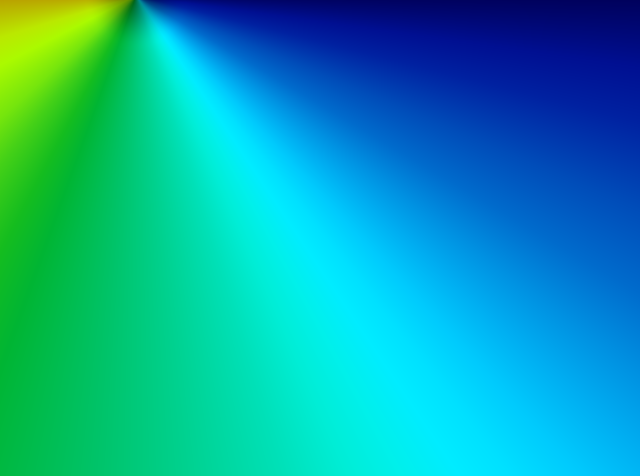
Reproduce this background procedurally as a WebGL 1 fragment shader.

```glsl
precision highp float;

uniform vec2 u_resolution;

#define APEX vec2(0.213, 1.009)
#define ASPECT 1.347
#define SHADE_RADIUS 0.11
#define SHADE_FLOOR 0.55

// Blends towards the next colour between two angles in degrees
vec3 sweep(vec3 base, vec3 next, float from, float to, float angle) {
    return mix(base, next, clamp((angle - from) / (to - from), 0.0, 1.0));
}

// Fan of colour, from the right edge clockwise to the left edge
vec3 fanColor(float a) {
    // Navy to azure
    vec3 c = vec3(0.0, 0.0, 0.35);
    c = sweep(c, vec3(0.0, 0.06, 0.57), 0.0, 8.0, a);
    c = sweep(c, vec3(0.0, 0.13, 0.63), 8.0, 14.0, a);
    c = sweep(c, vec3(0.0, 0.30, 0.725), 14.0, 23.0, a);
    c = sweep(c, vec3(0.0, 0.42, 0.80), 23.0, 30.5, a);
    c = sweep(c, vec3(0.0, 0.57, 0.885), 30.5, 37.0, a);
    c = sweep(c, vec3(0.0, 0.68, 0.945), 37.0, 42.0, a);
    // Cyan ridge
    c = sweep(c, vec3(0.0, 0.79, 0.99), 42.0, 47.0, a);
    c = sweep(c, vec3(0.0, 0.88, 1.0), 47.0, 52.0, a);
    c = sweep(c, vec3(0.0, 0.925, 1.0), 52.0, 56.0, a);
    c = sweep(c, vec3(0.0, 0.94, 0.92), 56.0, 61.0, a);
    // Turquoise to green
    c = sweep(c, vec3(0.0, 0.93, 0.84), 61.0, 66.0, a);
    c = sweep(c, vec3(0.0, 0.88, 0.72), 66.0, 73.0, a);
    c = sweep(c, vec3(0.0, 0.82, 0.56), 73.0, 84.0, a);
    c = sweep(c, vec3(0.0, 0.765, 0.41), 84.0, 95.0, a);
    c = sweep(c, vec3(0.0, 0.71, 0.20), 95.0, 110.0, a);
    // Lime to ochre
    c = sweep(c, vec3(0.08, 0.74, 0.12), 110.0, 118.0, a);
    c = sweep(c, vec3(0.27, 0.82, 0.09), 118.0, 129.0, a);
    c = sweep(c, vec3(0.46, 0.90, 0.05), 129.0, 138.0, a);
    c = sweep(c, vec3(0.67, 0.98, 0.0), 138.0, 153.0, a);
    c = sweep(c, vec3(0.73, 0.91, 0.0), 153.0, 163.0, a);
    return sweep(c, vec3(0.73, 0.64, 0.0), 163.0, 178.0, a);
}

void main() {
    vec2 uv = gl_FragCoord.xy / u_resolution;
    vec2 p = (uv - APEX) * vec2(ASPECT, 1.0);
    float angle = degrees(atan(-p.y, p.x));

    // Soft shade where the fan converges
    float shade = mix(SHADE_FLOOR, 1.0, smoothstep(0.0, SHADE_RADIUS, length(p)));

    gl_FragColor = vec4(fanColor(angle) * shade, 1.0);
}
```
